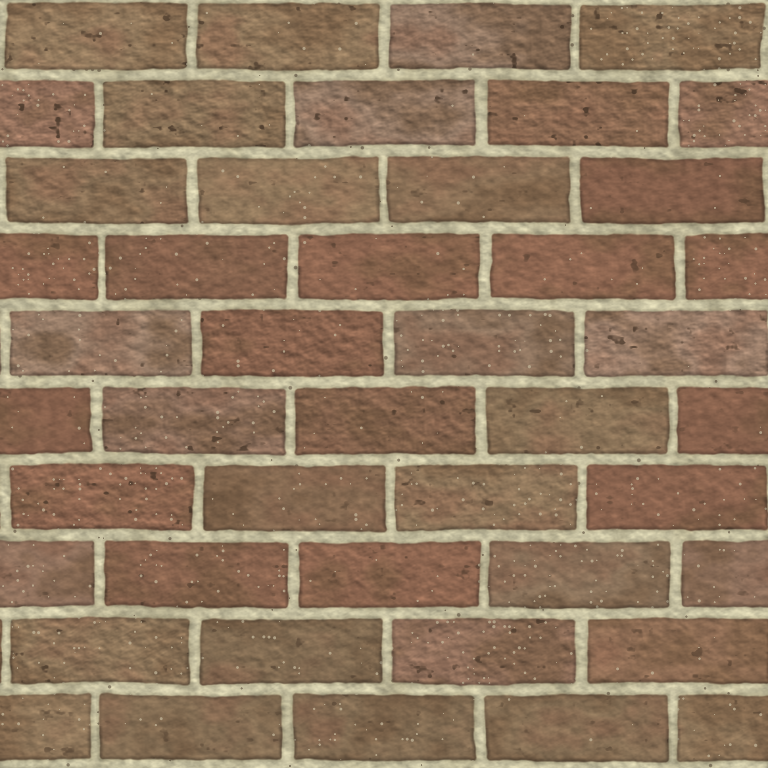
This texture is drawn by a Shadertoy shader. Its source:

```glsl
// Weathered brown brick wall in running bond with pale, grainy mortar.

const vec2 BRICKS = vec2(4.0, 10.0);            // repeats across and down
const vec2 JOINT = vec2(0.0135, 0.0150);        // mortar widths
const vec2 WALL_SHIFT = vec2(0.004, 0.002);
const float CORNER = 0.004;
const float EDGE_SOFT = 0.0016;
const float ROW_SLIDE = 0.010;                  // uneven laying of each course
const float BRICK_SLIDE = 0.004;
const float WAVER = 0.005;                      // slow bend of the joints
const float ROUGH_EDGE = 0.0045;                // chipped brick outline

const vec3 TAN_BRICK = vec3(0.535, 0.445, 0.340);
const vec3 RED_BRICK = vec3(0.520, 0.375, 0.295);
const vec3 PALE_BRICK = vec3(0.610, 0.505, 0.430);
const vec3 DARK_BRICK = vec3(0.440, 0.340, 0.250);
const vec3 PIT = vec3(0.260, 0.200, 0.150);
const vec3 FLECK = vec3(0.760, 0.710, 0.600);
const vec3 MORTAR = vec3(0.790, 0.765, 0.640);
const vec3 MORTAR_SHADE = vec3(0.650, 0.620, 0.500);

float hash(vec2 p) {
    return fract(sin(dot(p, vec2(127.1, 311.7))) * 43758.5453);
}

// Value noise that tiles over the unit canvas with the given cell counts.
float noise(vec2 uv, vec2 cells) {
    vec2 p = uv * cells;
    vec2 i = floor(p);
    vec2 f = fract(p);
    f = f * f * (3.0 - 2.0 * f);
    vec2 a = mod(i, cells);
    vec2 b = mod(i + 1.0, cells);
    return mix(mix(hash(a), hash(vec2(b.x, a.y)), f.x),
               mix(hash(vec2(a.x, b.y)), hash(b), f.x), f.y);
}

float fbm(vec2 uv, vec2 cells) {
    float sum = 0.0;
    float gain = 0.5;
    for (int i = 0; i < 3; i++) {
        sum += gain * noise(uv, cells);
        cells *= 2.0;
        gain *= 0.5;
    }
    return sum / 0.875;
}

float roundedBox(vec2 p, vec2 halfSize, float radius) {
    vec2 q = abs(p) - halfSize + radius;
    return length(max(q, 0.0)) + min(max(q.x, q.y), 0.0) - radius;
}

// Small round flecks, one candidate in each grid cell.
float flecks(vec2 uv, float cells, float density) {
    vec2 p = uv * cells;
    vec2 id = mod(floor(p), cells);
    vec2 centre = 0.35 + 0.3 * vec2(hash(id + 3.1), hash(id + 7.7));
    float radius = mix(0.15, 0.45, hash(id + 11.3));
    float dotMask = 1.0 - smoothstep(radius * 0.4, radius, length(fract(p) - centre));
    return dotMask * step(1.0 - density, hash(id + 19.9));
}

void mainImage(out vec4 fragColor, in vec2 fragCoord) {
    vec2 uv = fragCoord / iResolution.xy;
    float soft = max(EDGE_SOFT, 1.0 / iResolution.y);

    // Bent courses, alternately shifted by half a brick
    vec2 bend = vec2(noise(uv, vec2(9.0, 13.0)), noise(uv + 0.37, vec2(8.0, 10.0))) - 0.5;
    vec2 wall = uv - WALL_SHIFT + WAVER * bend;
    float row = mod(floor(wall.y * BRICKS.y), BRICKS.y);
    wall.x += 0.5 * mod(row + 1.0, 2.0) / BRICKS.x;
    wall.x += ROW_SLIDE * (hash(vec2(row, 4.7)) - 0.5);
    vec2 cell = wall * BRICKS;
    vec2 id = vec2(mod(floor(cell.x), BRICKS.x), row);
    vec2 local = (fract(cell) - 0.5) / BRICKS;
    local.x += BRICK_SLIDE * (hash(id + 2.3) - 0.5);

    // Brick outline
    float chips = fbm(uv, vec2(50.0)) - 0.5;
    float dist = roundedBox(local, 0.5 / BRICKS - 0.5 * JOINT, CORNER) + ROUGH_EDGE * chips;
    float brickMask = 1.0 - smoothstep(-soft, soft, dist);

    // Colour and wear of each brick
    float tone = hash(id + 5.9);
    float wear = hash(id + 13.7);
    float patches = fbm(uv, vec2(14.0, 20.0));
    float grain = fbm(uv, vec2(100.0, 140.0));
    vec3 brick = mix(TAN_BRICK, RED_BRICK, smoothstep(0.35, 0.75, tone));
    brick = mix(brick, PALE_BRICK, 0.85 * smoothstep(0.68, 0.92, hash(id + 23.1)));
    brick = mix(brick, RED_BRICK, 0.5 * smoothstep(0.5, 0.8, patches));
    brick = mix(brick, DARK_BRICK, 0.6 * smoothstep(0.55, 0.25, patches));
    brick *= 0.95 + 0.12 * hash(id + 31.7);

    // Relief lit from the upper right, pits and flecks
    vec2 reliefCells = vec2(75.0, 110.0);
    float relief = fbm(uv, reliefCells) - fbm(uv + vec2(0.002, 0.003), reliefCells);
    brick *= 1.0 + mix(0.25, 0.65, wear) * relief + 0.28 * (grain - 0.5);
    float pits = smoothstep(0.73, 0.86, fbm(uv + 0.19, vec2(64.0, 84.0)));
    brick = mix(brick, PIT, pits * mix(0.35, 0.8, wear));
    float density = mix(0.015, 0.12, pow(hash(id + 41.3), 2.0));
    brick = mix(brick, FLECK, 0.75 * flecks(uv, 150.0, density));

    // Dark rim, deeper along the lower edge
    float rim = smoothstep(-0.006, 0.0, dist);
    brick *= 1.0 - rim * mix(0.12, 0.26, step(local.y, 0.0));

    // Grainy mortar, shaded where it meets the bricks
    float depth = smoothstep(0.006, 0.0, dist);
    float stain = smoothstep(0.45, 0.8, fbm(uv + 0.53, vec2(24.0)));
    vec3 mortar = mix(MORTAR, MORTAR_SHADE, clamp(0.5 * depth + 0.45 * stain, 0.0, 1.0));
    mortar *= 1.0 + 0.32 * (grain - 0.5) + 0.3 * relief;
    mortar = mix(mortar, PIT, 0.5 * flecks(uv + 0.29, 128.0, 0.025));

    fragColor = vec4(clamp(mix(mortar, brick, brickMask), 0.0, 1.0), 1.0);
}
```
